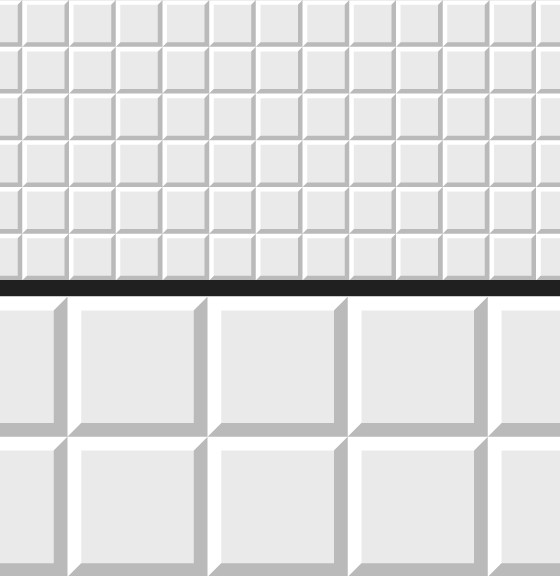
Top: the whole. Bottom: its middle third, enlarged.
This pattern is drawn by a Shadertoy shader. Its source:

```glsl
// Grid of pale square tiles with bevels lit from the upper left.

const float ROWS = 5.995;                  // tiles per canvas height
const vec2 GRID_ORIGIN = vec2(0.478, -0.008); // first grid crossing, in tiles
const float BEVEL_WIDTH = 0.098;           // fraction of a tile
const int SAMPLES = 4;                     // per axis, for smooth edges

const vec3 FACE_COLOR = vec3(0.918);
const vec3 LIGHT_COLOR = vec3(1.0);
const vec3 SHADE_COLOR = vec3(0.729);

// Colour at a position inside one tile, with both coordinates in 0..1.
vec3 bevelTile(vec2 cell, float bevel) {
    float lightDist = min(cell.x, 1.0 - cell.y);  // to left and top sides
    float shadeDist = min(1.0 - cell.x, cell.y);  // to right and bottom sides
    vec3 rim = lightDist < shadeDist ? LIGHT_COLOR : SHADE_COLOR;
    return min(lightDist, shadeDist) < bevel ? rim : FACE_COLOR;
}

// Repeats the tile over the canvas.
vec3 tileGrid(vec2 position, vec2 origin, float bevel) {
    return bevelTile(fract(position - origin), bevel);
}

void mainImage(out vec4 fragColor, in vec2 fragCoord) {
    float tilesPerPixel = ROWS / iResolution.y;
    vec3 total = vec3(0.0);

    // Average an even grid of samples across the pixel.
    for (int j = 0; j < SAMPLES; j++) {
        for (int i = 0; i < SAMPLES; i++) {
            vec2 offset = (vec2(i, j) + 0.5) / float(SAMPLES) - 0.5;
            vec2 position = (fragCoord + offset) * tilesPerPixel;
            total += tileGrid(position, GRID_ORIGIN, BEVEL_WIDTH);
        }
    }

    fragColor = vec4(total / float(SAMPLES * SAMPLES), 1.0);
}
```
